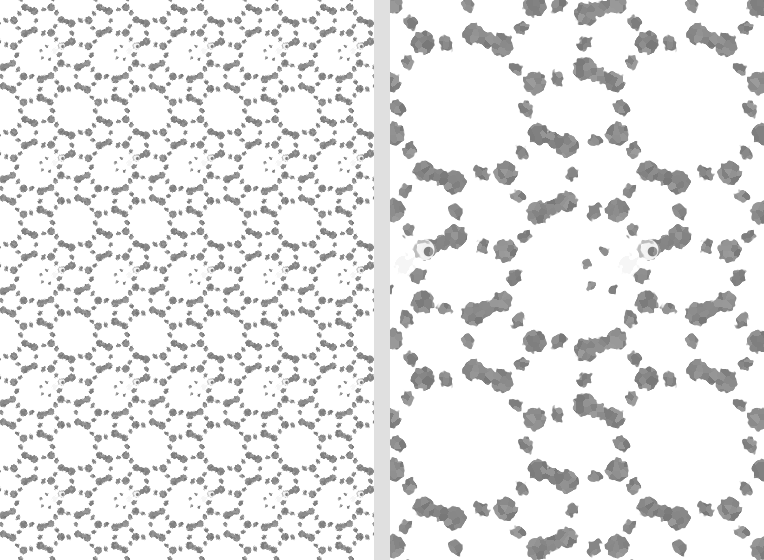
Left: the whole. Right: its middle third, enlarged.
Give the GLSL for this pattern, as a WebGL 2 fragment shader.

```glsl
#version 300 es
precision highp float;

uniform vec2 u_resolution;
out vec4 outColor;

const float TAU = 6.2831853;
const float REPEATS_DOWN = 5.0;
const vec2 TILE = vec2(102.4, 153.6);   // tile size in motif units
const vec2 CELLS = vec2(32.0, 48.0);    // mottling cells per tile

const vec3 PAPER = vec3(1.0);
const vec3 INK_DARK = vec3(0.47);
const vec3 INK_LIGHT = vec3(0.61);
const vec3 WORN_INK = vec3(0.74);
const vec3 STAIN = vec3(0.965);

const float CHAIN_START_R = 4.7;
const float CHAIN_END_R = 5.3;
const float CHAIN_LINK_R = 2.9;
const float ROUND_R = 5.2;
const vec2 PEBBLE_R = vec2(3.5, 2.6);
const float DOT_R = 2.1;
const float WOBBLE = 0.32;

const vec2 WORN_END = vec2(84.0, 63.0);
const vec2 STAIN_POS = vec2(75.0, 70.0);

// Half a tile of parts; a glide reflection supplies the other half.
const vec4 CHAINS[4] = vec4[4](
  vec4(34.0, 10.0, 47.0, 15.5), vec4(84.0, 27.0, 98.0, 32.0),
  vec4(47.0, 41.0, 34.0, 46.0), vec4(85.0, 63.0, 98.5, 57.0));
const vec2 ROUNDS[4] = vec2[4](
  vec2(19.0, 28.0), vec2(70.0, 10.0), vec2(70.0, 45.0), vec2(19.0, 63.5));
const vec2 PEBBLES[14] = vec2[14](
  vec2(8.0, 28.0), vec2(26.5, 18.5), vec2(60.0, 13.0), vec2(49.5, 28.0),
  vec2(25.0, 38.5), vec2(59.5, 45.5), vec2(75.5, 36.0), vec2(98.5, 45.5),
  vec2(8.5, 61.5), vec2(27.5, 57.0), vec2(77.0, 54.0), vec2(77.5, 17.5),
  vec2(72.0, -2.0), vec2(23.0, 75.5));
const vec2 DOTS[4] = vec2[4](
  vec2(64.0, 63.5), vec2(56.0, 69.5), vec2(58.0, 79.5), vec2(68.0, 81.0));

float hash(vec2 p) {
  return fract(sin(dot(p, vec2(127.1, 311.7))) * 4375.85);
}

// Shortest offset between points on the repeating tile
vec2 wrapOffset(vec2 d) {
  return d - TILE * round(d / TILE);
}

float chainDistance(vec2 p, vec4 ends) {
  vec2 halfAxis = 0.5 * (ends.zw - ends.xy);
  vec2 q = wrapOffset(p - 0.5 * (ends.xy + ends.zw));
  float t = clamp(dot(q, halfAxis) / dot(halfAxis, halfAxis), -1.0, 1.0);
  float link = length(q - halfAxis * t) - CHAIN_LINK_R;
  float bead = length(q - halfAxis * 0.15) - CHAIN_LINK_R - 0.7;
  float start = length(q + halfAxis) - CHAIN_START_R;
  float end = length(q - halfAxis) - CHAIN_END_R;
  return min(min(link, bead), min(start, end));
}

float pebbleDistance(vec2 p, vec2 center, float seed) {
  float angle = TAU * hash(vec2(seed, 3.0));
  float c = cos(angle), s = sin(angle);
  vec2 q = mat2(c, -s, s, c) * wrapOffset(p - center);
  vec2 radii = PEBBLE_R * mix(0.92, 1.14, hash(vec2(seed, 8.0)));
  return (length(q / radii) - 1.0) * radii.y;
}

float motifDistance(vec2 p) {
  float d = 1e3;
  for (int i = 0; i < 4; i++) {
    d = min(d, chainDistance(p, CHAINS[i]));
    d = min(d, length(wrapOffset(p - ROUNDS[i])) - ROUND_R);
  }
  for (int i = 0; i < 14; i++) d = min(d, pebbleDistance(p, PEBBLES[i], float(i)));
  return d;
}

// Cellular tone that repeats with the tile
float mottle(vec2 p) {
  vec2 g = p / TILE * CELLS, base = floor(g);
  float nearest = 9.0, tone = 0.0;
  for (int y = -1; y <= 1; y++) for (int x = -1; x <= 1; x++) {
    vec2 cell = base + vec2(x, y), id = mod(cell, CELLS);
    float d = length(cell + vec2(hash(id), hash(id + 57.0)) - g);
    if (d < nearest) { nearest = d; tone = hash(id + 19.0); }
  }
  return tone;
}

void main() {
  float unitsPerPixel = REPEATS_DOWN * TILE.y / u_resolution.y;
  vec2 p = vec2(gl_FragCoord.x, u_resolution.y - gl_FragCoord.y) * unitsPerPixel;
  float aa = 0.65 * unitsPerPixel;

  // Ragged outlines from layered sines
  vec2 w = TAU * p / TILE;
  float rough = sin(19.0 * w.x + 2.0 * sin(23.0 * w.y)) + sin(31.0 * w.y + 2.0 * sin(17.0 * w.x));
  vec2 reflected = vec2(0.5 * TILE.x - p.x, p.y - 0.5 * TILE.y);
  float ink = min(motifDistance(p), motifDistance(reflected));
  for (int i = 0; i < 4; i++) ink = min(ink, length(wrapOffset(p - DOTS[i])) - DOT_R);
  ink += WOBBLE * rough;

  // Faint stain, then mottled ink
  float stain = length(wrapOffset(p - STAIN_POS)) - 4.0 + rough;
  vec3 color = mix(PAPER, STAIN, smoothstep(aa, -aa, stain));
  vec3 inkColor = mix(INK_DARK, INK_LIGHT, mottle(p));
  color = mix(color, inkColor, smoothstep(aa, -aa, ink));

  // Worn chain end: bare disc with a broken rim
  vec2 q = wrapOffset(p - WORN_END);
  float r = length(q);
  color = mix(color, PAPER, 0.9 * smoothstep(aa, -aa, r - 4.9));
  float rim = abs(r - 3.9) - 0.65 + 0.3 * rough;
  float arc = smoothstep(2.5, -1.0, q.x + 0.6 * q.y);
  color = mix(color, WORN_INK, arc * smoothstep(aa, -aa, rim));
  color = mix(color, inkColor, smoothstep(aa, -aa, length(q - vec2(2.2, 0.8)) - 2.2));

  outColor = vec4(color, 1.0);
}
```
